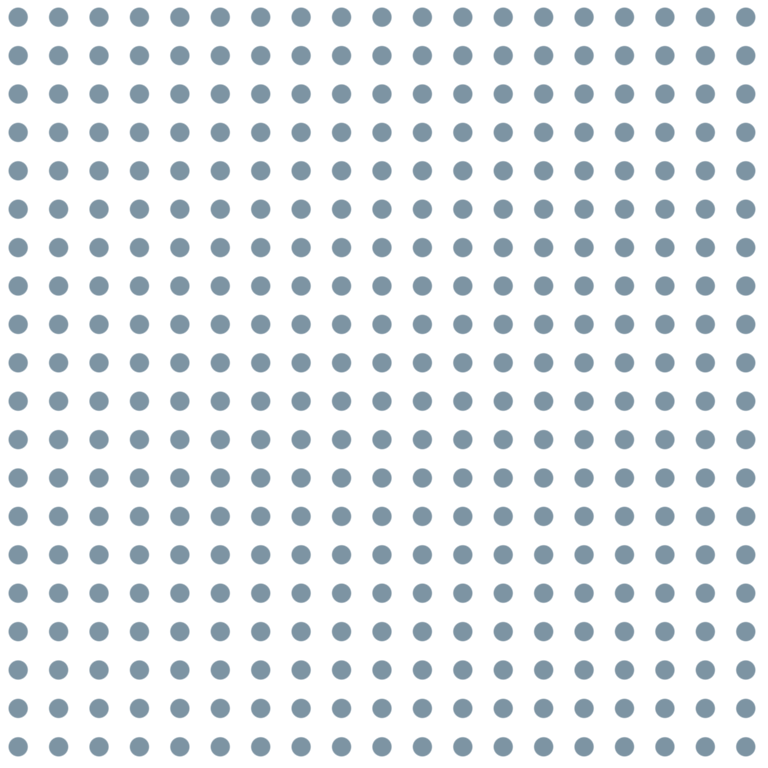
A three.js fragment shader for this pattern:

```glsl
varying vec2 vUv;

const vec2 REPEATS = vec2(19.0, 20.0);       // dots across and up
const vec2 DOT_CENTER = vec2(0.45, 0.552);   // position inside one cell
const float DOT_RADIUS = 0.0125;             // in canvas units
const float EDGE_SOFTNESS = 0.0013;          // half width of the smoothed rim
const vec3 PAPER_COLOR = vec3(1.0);
const vec3 DOT_COLOR = vec3(0.49, 0.58, 0.64);

// Signed distance to the nearest dot, measured in canvas units
float dotGridDistance(vec2 uv) {
  vec2 cell = fract(uv * REPEATS - DOT_CENTER + 0.5) - 0.5;
  return length(cell / REPEATS) - DOT_RADIUS;
}

void main() {
  float dist = dotGridDistance(vUv);
  float coverage = 1.0 - smoothstep(-EDGE_SOFTNESS, EDGE_SOFTNESS, dist);
  gl_FragColor = vec4(mix(PAPER_COLOR, DOT_COLOR, coverage), 1.0);
}
```
